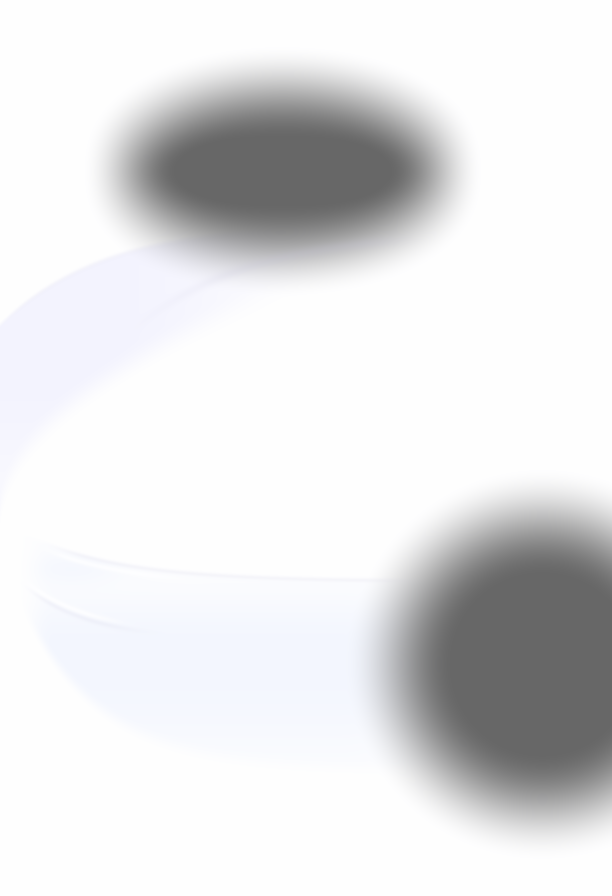
Write a Shadertoy shader that draws this background.

```glsl
const vec3 PAPER = vec3(0.996, 0.996, 0.998);
const vec3 SHADOW = vec3(0.402);
const vec3 LAVENDER = vec3(0.953, 0.953, 0.996);
const vec3 ICE = vec3(0.953, 0.965, 0.995);
const vec3 CREASE = vec3(0.77, 0.76, 0.86);
const vec3 GLINT = vec3(1.0);

// Lengths are in canvas heights
const vec2 OVAL_CENTER = vec2(0.316, 0.809);
const vec2 OVAL_RADII = vec2(0.171, 0.088);
const float OVAL_BLUR = 0.054;
const vec2 DISC_CENTER = vec2(0.606, 0.2585);
const vec2 DISC_RADII = vec2(0.160, 0.159);
const float DISC_BLUR = 0.062;
const float DESIGN_ASPECT = 0.6836;

// Approximate signed distance to an ellipse
float ellipseDistance(vec2 p, vec2 radii) {
    float k = length(p / radii);
    float slope = length(p / (radii * radii));
    return k * (k - 1.0) / max(slope, 1e-4);
}

float softEllipse(vec2 p, vec2 radii, float blur) {
    return 1.0 - smoothstep(-blur, blur, ellipseDistance(p, radii));
}

// Height of a curve that settles exponentially from start to end
float settle(float x, float x0, float start, float end, float rate) {
    return end + (start - end) * exp(-(x - x0) / rate);
}

// Soft coverage above a curve
float above(float y, float edge, float blur) {
    return smoothstep(edge - blur, edge + blur, y);
}

// Thin line along a curve
float stroke(float y, float curve, float width) {
    float d = (y - curve) / width;
    return exp(-d * d);
}

// Fade in from a to b, then out from c to d
float span(float x, float a, float b, float c, float d) {
    return smoothstep(a, b, x) * (1.0 - smoothstep(c, d, x));
}

void mainImage(out vec4 fragColor, in vec2 fragCoord) {
    vec2 p = fragCoord / iResolution.xy * vec2(DESIGN_ASPECT, 1.0);
    float x = p.x;
    float y = p.y;
    vec3 color = PAPER;

    // Upper ribbon
    float upperTop = settle(x, 0.0, 0.637, 0.754, 0.12);
    float upperBottom = 0.419 + 0.46 * sqrt(x);
    float upperCrease = settle(x, 0.144, 0.628, 0.743, 0.13);
    float upper = above(y, upperBottom, 0.022) * (1.0 - above(y, upperTop, 0.004));
    upper *= 1.0 - smoothstep(0.12, 0.40, x);
    color = mix(color, LAVENDER, upper * mix(0.45, 1.0, smoothstep(0.42, 0.58, y)));

    // Lower ribbon, brightest under its top edge
    float lowerTop = settle(x, 0.052, 0.393, 0.351, 0.105);
    float lowerBottom = settle(x, 0.026, 0.321, 0.140, 0.09);
    float lowerCrease = settle(x, 0.026, 0.347, 0.285, 0.075);
    float lower = above(y, lowerBottom, 0.012) * (1.0 - above(y, lowerTop, 0.005));
    lower *= span(x, 0.015, 0.06, 0.38, 0.55);
    float body = span(y, 0.12, 0.25, 0.28, 0.36);
    color = mix(color, ICE, lower * mix(0.28, 1.0, body));
    vec2 sheen = (p - vec2(0.08, 0.365)) / vec2(0.055, 0.018);
    color = mix(color, ICE, 0.7 * lower * exp(-dot(sheen, sheen)));

    // Blurred shadows
    float oval = softEllipse(p - OVAL_CENTER, OVAL_RADII, OVAL_BLUR);
    float disc = softEllipse(p - DISC_CENTER, DISC_RADII, DISC_BLUR);
    color = mix(color, SHADOW, max(oval, disc));

    // Creases and glints along the ribbon edges
    float fold = 0.16 * stroke(y, upperCrease, 0.006) * span(x, 0.12, 0.28, 0.40, 0.48);
    fold += 0.08 * stroke(y, upperTop, 0.003) * span(x, -0.02, 0.04, 0.14, 0.22);
    fold += 0.13 * stroke(y, lowerTop, 0.0025) * span(x, 0.04, 0.10, 0.40, 0.48);
    fold += 0.13 * stroke(y, lowerCrease, 0.003) * span(x, 0.02, 0.06, 0.10, 0.19);
    color = mix(color, CREASE, fold);
    float glint = stroke(y, lowerTop - 0.007, 0.003) * span(x, 0.04, 0.08, 0.14, 0.24);
    glint += stroke(y, lowerCrease + 0.006, 0.003) * span(x, 0.02, 0.05, 0.09, 0.16);
    color = mix(color, GLINT, 0.7 * glint);

    fragColor = vec4(color, 1.0);
}
```
